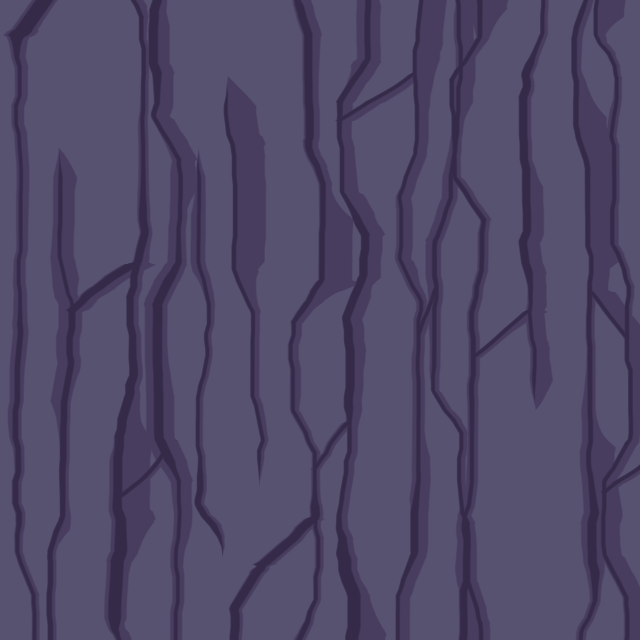
Reproduce this texture procedurally as a three.js fragment shader.

```glsl
// Stylised violet tree bark: flat plates split by jagged vertical cracks with shaded sides.
#define CRACKS 14
#define WANDER 0.058
#define WOBBLE 0.007
#define LINE_HALF 0.0030
#define LINE_SWELL 0.0095
#define SHADE_MIN 0.005
#define SHADE_RIGHT 0.042
#define SHADE_LEFT 0.020
#define BRANCH_RISE 0.075
#define SOFTNESS 0.0016
#define SEED 5.0

varying vec2 vUv;

const vec3 PLATE = vec3(0.342, 0.322, 0.440);
const vec3 SHADE = vec3(0.284, 0.240, 0.370);
const vec3 CREVICE = vec3(0.208, 0.168, 0.288);
const float SLOPE_STEP = 0.004;

float hash(vec2 p) {
  vec3 q = fract(p.xyx * vec3(0.1031, 0.1030, 0.0973));
  q += dot(q, q.yzx + 33.33);
  return fract((q.x + q.y) * q.z);
}

// Flat runs joined by short straight ramps, 0 to 1.
float jog(float y, float seed) {
  y += 7.0 * hash(vec2(seed, 91.0));
  float cell = floor(y);
  float start = 0.7 * hash(vec2(cell, seed + 300.0));
  float ramp = clamp((fract(y) - start) / 0.3, 0.0, 1.0);
  return mix(hash(vec2(cell, seed)), hash(vec2(cell + 1.0, seed)), ramp);
}

// Horizontal position of a main crack at height y.
float crackX(float id, float y) {
  float seed = id + SEED;
  float base = (id + 0.5 + 0.85 * (hash(vec2(seed, 17.0)) - 0.5)) / float(CRACKS);
  return base + WANDER * (jog(y * 4.5, seed) - 0.5)
              + WOBBLE * (jog(y * 19.0, seed + 40.0) - 0.5);
}

// The crack here and slightly higher, which gives its slope.
vec2 crackPair(float id, float y) {
  return vec2(crackX(id, y), crackX(id, y + SLOPE_STEP));
}

// Share of a branch's crossing from one crack to its neighbour.
float crossing(float y, float id) {
  float start = hash(vec2(id + SEED, 53.0)) * 0.9;
  float t = clamp((y - start) / BRANCH_RISE, 0.0, 1.0);
  return hash(vec2(id + SEED, 71.0)) < 0.5 ? t : 1.0 - t;
}

// Some cracks cover only part of the height and taper at their ends.
float alive(float y, float id) {
  if (hash(vec2(id + SEED, 29.0)) > 0.3) return 1.0;
  float low = mix(-0.2, 0.5, hash(vec2(id + SEED, 37.0)));
  return clamp(min(y - low, low + 0.65 - y) / 0.05, 0.0, 1.0);
}

float inside(float d) {
  return 1.0 - smoothstep(-SOFTNESS, SOFTNESS, d);
}

// Adds one crack to the mask: x is shade, y is crevice.
void addCrack(inout vec2 mask, vec2 p, vec2 pair, float seed, float size, float life) {
  float slope = (pair.y - pair.x) / SLOPE_STEP;
  float d = (p.x - pair.x) / sqrt(1.0 + slope * slope);

  float dark = LINE_HALF + size * LINE_SWELL * pow(jog(p.y * 4.0, seed + 80.0), 6.0);
  float right = dark + SHADE_MIN + size * SHADE_RIGHT * pow(jog(p.y * 3.6, seed + 120.0), 4.0);
  float left = dark + size * SHADE_LEFT * pow(jog(p.y * 3.6, seed + 160.0), 4.0);

  vec3 reach = mix(vec3(-SOFTNESS), vec3(dark, right, left), life);
  mask.x = max(mask.x, inside(max(d - reach.y, -d - reach.z)));
  mask.y = max(mask.y, inside(abs(d) - reach.x));
}

void main() {
  vec2 p = vUv;
  vec2 mask = vec2(0.0);
  vec2 here = crackPair(0.0, p.y);

  for (int i = 0; i < CRACKS; i++) {
    float id = float(i);
    vec2 next = crackPair(id + 1.0, p.y);
    addCrack(mask, p, here, id + SEED, 1.0, alive(p.y, id));

    // Branches slant across a plate, then run along the neighbouring crack.
    if (hash(vec2(id + SEED, 61.0)) < 0.65) {
      vec2 share = vec2(crossing(p.y, id), crossing(p.y + SLOPE_STEP, id));
      addCrack(mask, p, mix(here, next, share), id + SEED + 200.0, 0.5, 1.0);
    }
    here = next;
  }

  vec3 color = mix(PLATE, SHADE, mask.x);
  color = mix(color, CREVICE, mask.y);
  gl_FragColor = vec4(color, 1.0);
}
```
